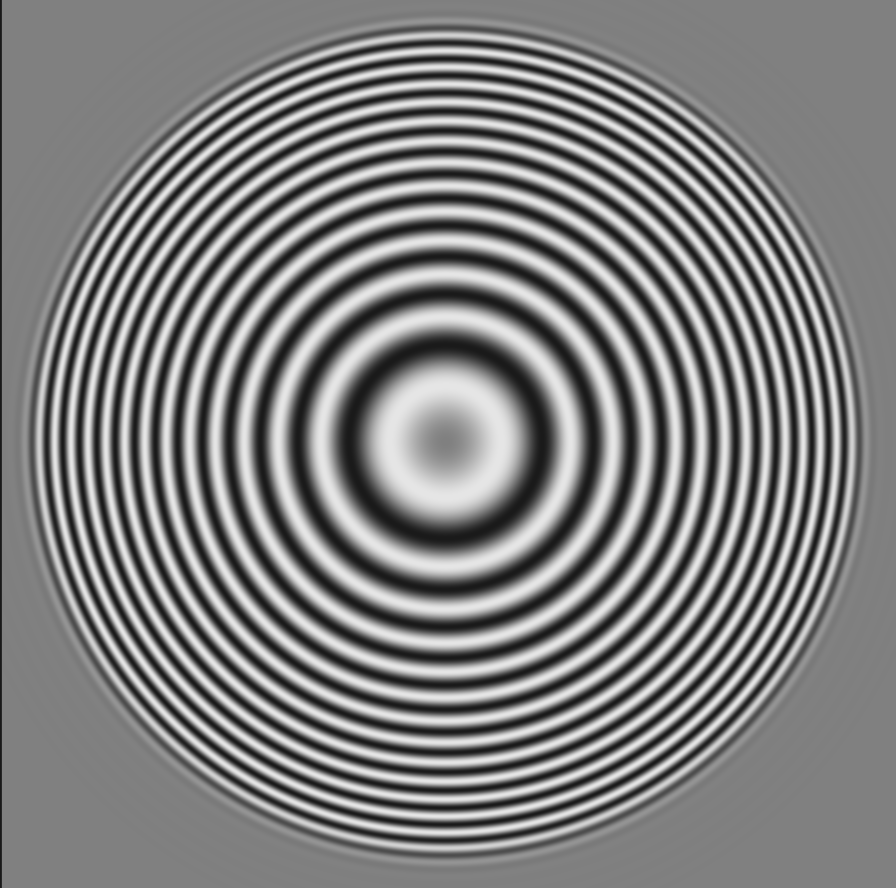
This background is drawn by a Shadertoy shader. Its source:

```glsl
// A grey zone plate: concentric sine rings that tighten towards the rim.
// The phase grows with the squared radius, and a tanh envelope fades the
// rings into flat grey. A thin dark line runs down the left border.

// Sine of the squared radius, damped where rings get finer than the pixels.
float zoneRings(float radius, float pixel) {
    float chirp = 397.0;
    float phaseStep = 2.0 * chirp * radius * pixel;
    float resolvable = 1.0 - smoothstep(1.5, 3.1, phaseStep);
    return sin(chirp * radius * radius) * resolvable;
}

void mainImage(out vec4 fragColor, in vec2 fragCoord) {
    float pixel = 1.0 / iResolution.y;
    vec2 center = vec2(0.4974, 0.5026) * iResolution.xy;
    float radius = length(fragCoord - center) * pixel;

    // Rings inside a soft circular envelope
    float envelope = 0.5 - 0.5 * tanh((radius - 0.466) / 0.012);
    float grey = 0.5 + 0.4 * envelope * zoneRings(radius, pixel);

    // Dark line on the left border
    float border = 1.0 - smoothstep(-0.5, 0.5, (fragCoord.x * pixel - 0.002) / pixel);
    grey = mix(grey, 0.1, border);

    fragColor = vec4(vec3(grey), 1.0);
}
```
